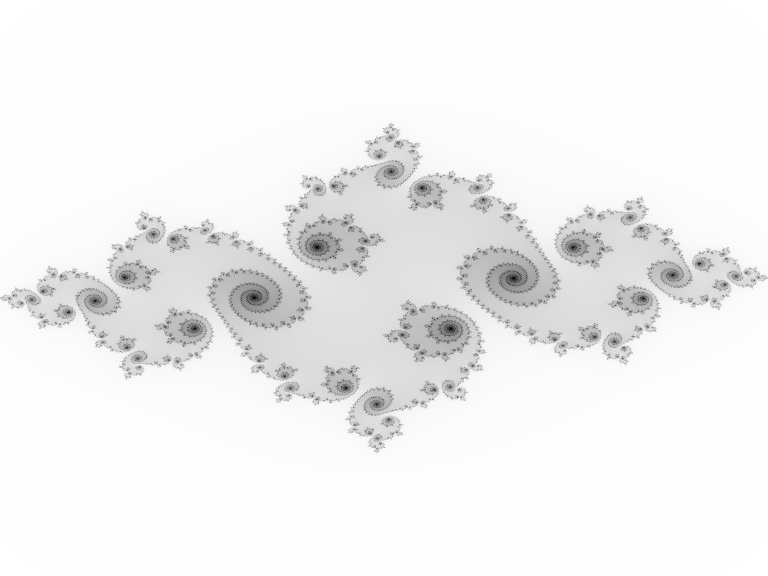
Give the GLSL for this background, as a WebGL 2 fragment shader.

```glsl
#version 300 es
precision highp float;
// Grey escape-time drawing of a Julia set, z -> z*z + c, with spiral arms.
// Each point darkens with the number of steps it stays bounded; a small
// grid of samples per pixel softens the fine filaments.

uniform vec2 u_resolution;
out vec4 fragColor;

const vec2 JULIA_C = vec2(-0.762, -0.101);  // constant that shapes the spirals
const vec2 PLANE_SPAN = vec2(3.0, 3.0);     // part of the plane on the canvas
const float ESCAPE_RADIUS = 2.0;
const int MAX_STEPS = 255;
const int SAMPLES = 2;                      // samples per pixel side
const vec3 PAPER = vec3(1.0);
const vec3 INK = vec3(0.0);

vec2 complexSquare(vec2 z) {
    return vec2(z.x * z.x - z.y * z.y, 2.0 * z.x * z.y);
}

// Fraction of the step limit reached before the orbit escapes
float escapeTime(vec2 z) {
    int steps = 0;
    while (steps < MAX_STEPS && dot(z, z) <= ESCAPE_RADIUS * ESCAPE_RADIUS) {
        z = complexSquare(z) + JULIA_C;
        steps++;
    }
    return float(steps) / float(MAX_STEPS);
}

void main() {
    vec2 pixelCorner = floor(gl_FragCoord.xy);
    float density = 0.0;

    // Average the escape time over the area of the pixel
    for (int y = 0; y < SAMPLES; y++) {
        for (int x = 0; x < SAMPLES; x++) {
            vec2 offset = (vec2(x, y) + 0.5) / float(SAMPLES);
            vec2 uv = (pixelCorner + offset) / u_resolution;
            density += escapeTime((uv - 0.5) * PLANE_SPAN);
        }
    }
    density /= float(SAMPLES * SAMPLES);

    fragColor = vec4(mix(PAPER, INK, density), 1.0);
}
```
